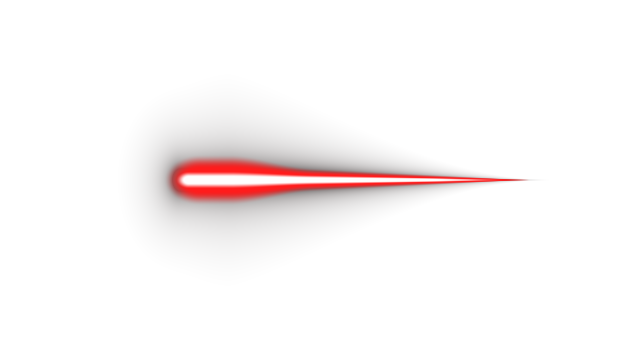
A Shadertoy shader for this background:

```glsl
// A tapering red light streak with a white-hot core and a soft grey halo on white.

const vec3 PAPER = vec3(1.0);
const vec3 HALO_SHADE = vec3(0.96, 1.0, 1.0);  // light removed by the halo
const vec3 BEAM_RED = vec3(1.0, 0.11, 0.11);
const vec3 CORE_WHITE = vec3(1.0);

const float AXIS_Y = 0.5;
const float TIP_X = 1.47;
const float HALO_TIP_X = 1.535;

// Straight taper from the body to the tip
float taperWidth(float x) {
    return 0.036 * max(TIP_X - max(x, 0.648), 0.0);
}

// Extra thickness around the head
float headBulge(float x) {
    return 0.0178 * (1.0 - smoothstep(0.648, 0.868, x));
}

// Half height of the halo, widest near the head
float haloWidth(float x) {
    float along = clamp((x - 0.637) / (HALO_TIP_X - 0.637), 0.0, 1.0);
    float narrowing = 1.0 - pow(along, 1.3);
    return 0.301 * narrowing * narrowing * mix(0.85, 1.0, smoothstep(0.45, 0.637, x));
}

// Distance from the axis in half widths, closed on the left by an elliptic cap
float cappedDistance(vec2 p, float capX, float capLength, float halfWidth) {
    return length(vec2(max(capX - p.x, 0.0) / capLength, p.y / halfWidth));
}

// Soft-edged layer; widths below one pixel fade instead of breaking up
float softLayer(vec2 p, float capX, float capLength, float halfWidth, vec2 edge, float pixel) {
    float safeWidth = max(halfWidth, pixel);
    float d = cappedDistance(p, capX, capLength, safeWidth);
    return (1.0 - smoothstep(edge.x, edge.y, d)) * halfWidth / safeWidth;
}

// Inverse-distance darkness that reaches zero at the halo boundary
float haloDarkness(vec2 p, float pixel) {
    float halfWidth = haloWidth(p.x);
    float safeWidth = max(halfWidth, pixel);
    float d = max(cappedDistance(p, 0.5, 0.177, safeWidth), 0.01);
    float darkness = 0.08 * max(1.0 - d, 0.0) / d;
    return min(darkness, 0.6) * halfWidth / safeWidth;
}

void mainImage(out vec4 fragColor, in vec2 fragCoord) {
    // Canvas height is one unit; the streak is centred across the width
    float pixel = 1.0 / iResolution.y;
    vec2 p = fragCoord * pixel;
    p.x += 0.5 * (16.0 / 9.0 - iResolution.x * pixel);
    p.y -= AXIS_Y;

    float taper = taperWidth(p.x);
    float bulge = headBulge(p.x);

    // Halo, red body, then bright core
    vec3 color = PAPER - HALO_SHADE * haloDarkness(p, pixel);
    float body = softLayer(p, 0.556, 0.067, taper + bulge, vec2(0.65, 1.5), pixel);
    color = mix(color, BEAM_RED, body);

    float core = softLayer(p, 0.525, 0.025, 0.45 * taper + 0.2 * bulge, vec2(0.5, 1.45), pixel);
    core *= 1.0 - smoothstep(1.2, 1.42, p.x);
    color = mix(color, CORE_WHITE, core);

    fragColor = vec4(color, 1.0);
}
```
